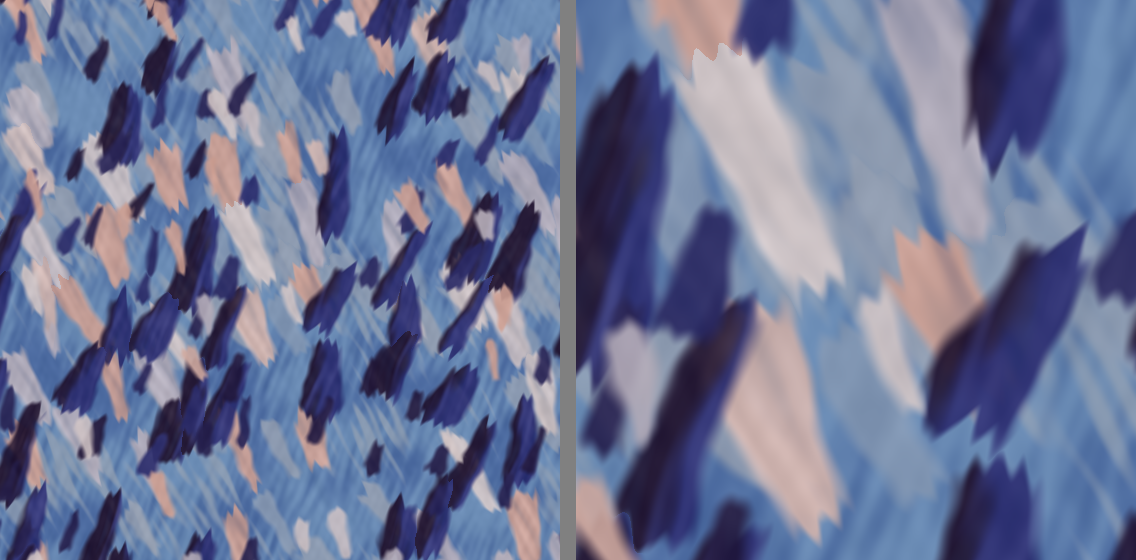
Left, the full canvas; right, a detail of the centre.
Reproduce this texture procedurally as a three.js fragment shader.

```glsl
varying vec2 vUv;

vec2 hash2(vec2 p) {
  p = vec2(dot(p, vec2(127.1, 311.7)), dot(p, vec2(269.5, 183.3)));
  return fract(sin(p) * 43758.55);
}

float gradientDot(vec2 corner, vec2 offset) {
  return dot(hash2(corner) * 2.0 - 1.0, offset);
}

// Gradient noise, roughly -0.7 to 0.7
float noise(vec2 p) {
  vec2 i = floor(p), f = fract(p);
  vec2 u = f * f * f * (f * (f * 6.0 - 15.0) + 10.0);
  vec2 e = vec2(1.0, 0.0);
  return mix(mix(gradientDot(i, f), gradientDot(i + e.xy, f - e.xy), u.x),
             mix(gradientDot(i + e.yx, f - e.yx), gradientDot(i + 1.0, f - 1.0), u.x), u.y);
}

// Coordinates across (x) and along (y) a direction leaning right of upright
vec2 leaned(vec2 p, float angle) {
  float c = cos(angle), s = sin(angle);
  return vec2(c * p.x - s * p.y, s * p.x + c * p.y);
}

// Scattered brush dabs: coverage, random tint, position across the dab
vec3 dabs(vec2 p, float cells, float lean, vec2 size, float share, float seed) {
  vec3 top = vec3(0.0);
  for (int y = -1; y <= 1; y++) {
    for (int x = -1; x <= 1; x++) {
      vec2 cell = floor(p * cells) + vec2(float(x), float(y));
      vec2 place = hash2(cell + seed);
      vec2 trait = hash2(cell + seed + 57.3);
      if (trait.x > share) continue;

      vec2 q = leaned(p - (cell + 0.15 + 0.7 * place) / cells, lean + (trait.y - 0.5) * 0.5);
      vec2 extent = size * mix(vec2(0.65), vec2(1.3), hash2(cell + seed + 13.7));

      // Ragged bristle ends, wavering sides and a tapered tip
      q.y += 0.5 * size.y * noise(vec2(q.x * 85.0, place.x * 40.0));
      q.x += 0.009 * noise(p * 28.0 + seed);
      extent.x *= 1.0 - 0.35 * clamp(q.y / extent.y, -1.0, 1.0) * sign(lean);
      float radius = extent.x * 0.9;
      float dist = length(max(abs(q) - extent + radius, 0.0)) - radius;

      float cover = smoothstep(0.006, -0.006, dist);
      if (cover > top.x) top = vec3(cover, fract(place.x * 13.0), q.x / extent.x);
    }
  }
  return top;
}

vec3 paleColor(float tint) {
  vec3 lilac = vec3(0.70, 0.67, 0.72);
  vec3 cream = vec3(0.82, 0.77, 0.77);
  vec3 peach = vec3(0.80, 0.62, 0.57);
  return mix(mix(lilac, cream, smoothstep(0.2, 0.45, tint)), peach, smoothstep(0.55, 0.75, tint));
}

void main() {
  vec2 p = vUv + 0.008 * vec2(noise(vUv * 9.0), noise(vUv * 9.0 + 31.0));
  float rightGrain = noise(leaned(p, 0.35) * vec2(75.0, 13.0));
  float leftGrain = noise(leaned(p, -0.5) * vec2(65.0, 11.0) + 19.0);

  // Blue ground with greyer drifts and dragged streaks
  vec3 color = mix(vec3(0.30, 0.42, 0.63), vec3(0.42, 0.55, 0.71),
                   smoothstep(-0.4, 0.3, noise(p * 8.0) + 0.5 * rightGrain));
  float drift = noise(p * 5.0 + 7.0) + 0.8 * leftGrain;
  color = mix(color, vec3(0.55, 0.61, 0.69), 0.85 * smoothstep(0.05, 0.4, drift));

  // Thin grey-blue dabs
  vec3 haze = dabs(p, 9.0, -0.6, vec2(0.019, 0.065), 0.5, 3.0);
  color = mix(color, mix(vec3(0.49, 0.58, 0.70), vec3(0.60, 0.63, 0.69), haze.y), 0.85 * haze.x);

  // Broad pale dabs
  vec3 pale = dabs(p, 8.0, -0.38, vec2(0.021, 0.072), 0.54, 21.0);
  color = mix(color, paleColor(pale.y) + 0.1 * leftGrain, pale.x * (0.9 + 0.3 * min(leftGrain, 0.0)));

  // Dark dabs, near black on the left and navy on the right
  vec3 navy = vec3(0.18, 0.19, 0.45);
  vec3 ink = vec3(0.13, 0.08, 0.19);
  vec3 dark = dabs(p, 8.0, 0.33, vec2(0.026, 0.076), 0.5, 42.0);
  float blueness = smoothstep(-0.45, 0.45, dark.z + 1.6 * (dark.y - 0.5) + 0.8 * rightGrain);
  vec3 darkColor = mix(ink, navy + 0.10 * rightGrain, blueness);
  color = mix(color, darkColor, dark.x * (0.96 + 0.3 * min(rightGrain, 0.0)));

  // Small dark and pale touches
  vec3 fleck = dabs(p, 13.0, 0.3, vec2(0.012, 0.036), 0.28, 64.0);
  color = mix(color, mix(ink, navy, fleck.y), 0.92 * fleck.x);
  vec3 touch = dabs(p, 12.0, -0.25, vec2(0.012, 0.038), 0.22, 85.0);
  color = mix(color, paleColor(touch.y), 0.9 * touch.x);

  color += 0.035 * (rightGrain + leftGrain) + 0.02 * noise(p * 60.0);
  gl_FragColor = vec4(clamp(color, 0.0, 1.0), 1.0);
}
```
